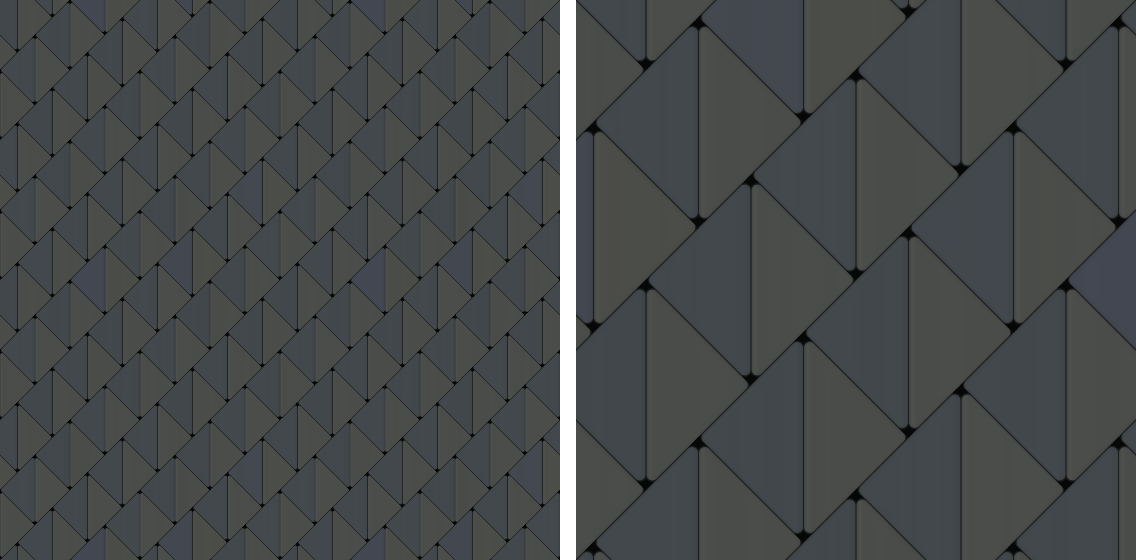
Left, the full canvas; right, a detail of the centre.
Give the GLSL for this pattern, as a Shadertoy shader.

```glsl
// Dark slate shingles: square tiles stood on a corner, laid in diagonal rows
// that shift by half a tile. Each tile is split upright into a blue and an olive
// triangle with rounded corners; thin grooves and dark pits show between them.

const float CANVAS = 16.0;        // canvas side, in half tile diagonals
const float TINT_PERIOD = 8.0;    // tile variation wraps twice across and down
const float GROOVE = 0.005;       // half width of a groove
const float CORNER = 0.056;       // corner radius of a triangle

const vec3 BLUE  = vec3(0.261, 0.282, 0.300);
const vec3 OLIVE = vec3(0.291, 0.300, 0.287);
const vec3 SEAM  = vec3(0.105, 0.112, 0.115);
const vec3 PIT   = vec3(0.025, 0.027, 0.027);

float hash(vec2 p) {
    return fract(sin(dot(p, vec2(127.1, 311.7))) * 43758.5453);
}

// Smooth noise along one axis, different for every seed
float streak(float x, float seed) {
    float i = floor(x);
    float f = fract(x);
    float blend = f * f * (3.0 - 2.0 * f);
    return mix(hash(vec2(i, seed)), hash(vec2(i + 1.0, seed)), blend);
}

float segmentDistance(vec2 p, vec2 a, vec2 b) {
    vec2 pa = p - a;
    vec2 ba = b - a;
    return length(pa - ba * clamp(dot(pa, ba) / dot(ba, ba), 0.0, 1.0));
}

// Signed distance to the rounded half of a unit diamond, q folded to x, y >= 0
float halfDiamond(vec2 q, float gap, float radius) {
    float inset = gap + radius;
    float reach = 1.0 - sqrt(2.0) * inset;
    vec2 tip = vec2(inset, reach - inset);
    float d = min(segmentDistance(q, tip, vec2(reach, 0.0)),
                  segmentDistance(q, vec2(inset, 0.0), tip));
    bool inside = q.x > inset && q.x + q.y < reach;
    return (inside ? -d : d) - radius;
}

// Centre of the tile that holds p
vec2 tileCentre(vec2 p) {
    float along = 0.5 * (p.x + p.y);
    float row = floor(0.5 * (p.x - p.y));
    float shift = 0.5 * mod(row + 1.0, 2.0);
    float s = floor(along - shift) + shift + 0.5;
    float r = row + 0.5;
    return vec2(s + r, s - r);
}

// Face colour of a tile at local position p
vec3 faceColor(vec2 p, vec2 id) {
    float right = step(0.0, p.x);
    float tint = smoothstep(0.75, 1.0, hash(id + 3.7));
    vec3 blue = BLUE + tint * vec3(0.006, -0.001, 0.022);
    vec3 olive = OLIVE + tint * vec3(0.004, 0.001, -0.006);
    vec3 color = mix(blue, olive, right);

    // Tile brightness and faint upright streaks
    color += 0.004 * (hash(id + 9.2) - 0.5);
    color += 0.005 * (streak(p.x * 9.0 + 20.0, hash(id) * 50.0) - 0.5);

    // Soft light on the olive side of the split, soft shade on the blue side
    float bevel = exp(-pow((abs(p.x) - 0.040) / 0.020, 2.0));
    return color + bevel * mix(-0.008, 0.018, right);
}

void mainImage(out vec4 fragColor, in vec2 fragCoord) {
    vec2 p = fragCoord / iResolution.xy * CANVAS;
    float pixel = CANVAS / iResolution.y;

    vec2 centre = tileCentre(p);
    vec2 local = p - centre;
    vec2 id = mod(centre, TINT_PERIOD);

    float d = halfDiamond(abs(local), GROOVE, CORNER);
    float cover = 1.0 - smoothstep(-0.5 * pixel, 0.5 * pixel, d);

    // Slight darkening where a face meets its groove
    float rim = 1.0 - 0.12 * exp(-max(-d, 0.0) / 0.012);

    // Grooves are shallow, the pits between rounded corners are deep
    vec3 ground = mix(SEAM, PIT, smoothstep(GROOVE, GROOVE + 0.015, d));
    vec3 color = mix(ground, faceColor(local, id) * rim, cover);
    fragColor = vec4(color, 1.0);
}
```
